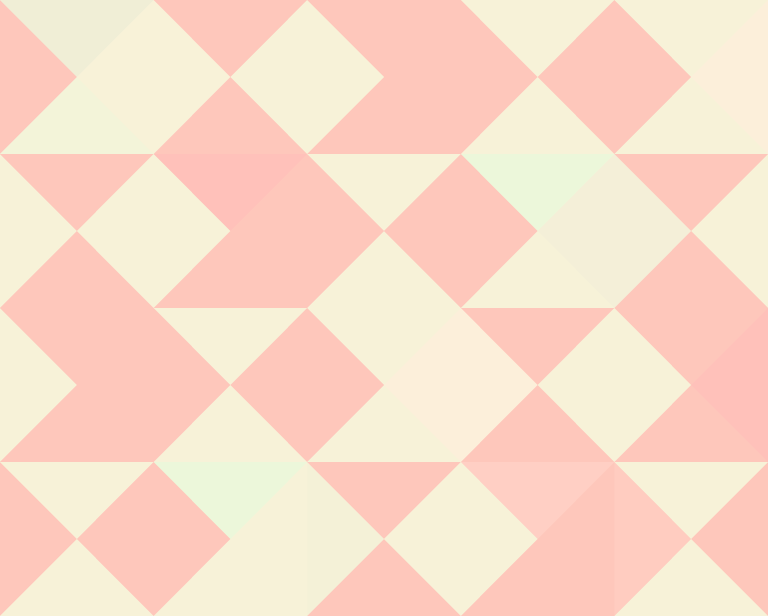
Give the GLSL for this background, as a Shadertoy shader.

```glsl
// Patchwork of 5 x 4 tiles, each cut by its diagonals into four triangles.
// Four two-colour tiles cycle along the anti-diagonals, forming diamonds and
// arrows; a few triangles carry a faint tint chosen by row, column and kind.

const vec2  GRID   = vec2(5.0, 4.0);            // tiles across and down
const vec3  PINK   = vec3(0.996, 0.781, 0.735);
const vec3  CREAM  = vec3(0.968, 0.950, 0.847);
const vec3  CORAL  = vec3(1.000, 0.758, 0.728); // deeper pink
const vec3  BLUSH  = vec3(1.000, 0.812, 0.768); // lighter pink
const vec3  MINT   = vec3(0.926, 0.969, 0.855);
const vec3  SAGE   = vec3(0.940, 0.933, 0.840);
const vec3  PEACH  = vec3(0.987, 0.938, 0.855);
const vec3  SAND   = vec3(0.957, 0.937, 0.847);
const float SEAM_TINT = 0.6;                    // tint strength in the last row
const int   SAMPLES   = 4;                      // edge smoothing per axis

// Position in the cycle of four tiles: 0, 1, 2 or 3
float tileKind(vec2 tile) {
    return mod(tile.x + tile.y, 4.0);
}

// Upper and lower triangles: pink for kinds 1 and 2
vec3 capColor(vec2 tile, bool upper) {
    float kind = tileKind(tile);
    bool isPink = kind > 0.5 && kind < 2.5;
    bool oddTile = mod(tile.x, 2.0) * mod(tile.y, 2.0) > 0.5;
    bool corner = tile.x + tile.y < 0.5;
    bool lastRow = tile.y > GRID.y - 1.5;

    if (corner) return upper ? SAGE : mix(CREAM, MINT, 0.4);
    if (upper && oddTile) {
        if (!isPink) return MINT;
        return lastRow ? BLUSH : CORAL;
    }
    return isPink ? PINK : CREAM;
}

// Side triangles: two neighbours share a diamond owned by the left tile
vec3 sideColor(vec2 tile, bool rightSide) {
    vec2 owner = rightSide ? tile : tile - vec2(1.0, 0.0);
    float kind = tileKind(owner);
    vec3 base = kind > 1.5 ? PINK : CREAM;
    bool lastRow = owner.y > GRID.y - 1.5;
    vec3 tint = base;
    float strength = 0.0;

    if (kind < 0.5) {
        // Cream diamonds alternate warm and cool, fading to the left edge
        tint = mod(owner.x, 2.0) < 0.5 ? PEACH : SAND;
        strength = clamp(0.15 + 0.5 * owner.x, 0.0, 1.0);
        if (lastRow) tint = SAGE;
    } else if (kind > 1.5 && kind < 2.5) {
        // Pink diamonds are tinted only near the right edge
        tint = lastRow ? BLUSH : CORAL;
        strength = step(2.5, owner.x);
    }
    // The last row tints just one half, leaving a vertical seam
    if (lastRow) strength *= rightSide ? 0.0 : SEAM_TINT;
    return mix(base, tint, strength);
}

// Colour at a canvas position from 0 to 1, rows counted from the top
vec3 patchwork(vec2 uv) {
    vec2 p = vec2(uv.x, 1.0 - uv.y) * GRID;
    vec2 tile = clamp(floor(p), vec2(0.0), GRID - 1.0);
    vec2 q = p - tile - 0.5;
    return abs(q.x) > abs(q.y) ? sideColor(tile, q.x > 0.0)
                               : capColor(tile, q.y < 0.0);
}

void mainImage(out vec4 fragColor, in vec2 fragCoord) {
    // Average a small grid of samples to smooth the edges
    vec3 sum = vec3(0.0);
    for (int j = 0; j < SAMPLES; j++) {
        for (int i = 0; i < SAMPLES; i++) {
            vec2 offset = (vec2(i, j) + 0.5) / float(SAMPLES) - 0.5;
            sum += patchwork((fragCoord + offset) / iResolution.xy);
        }
    }
    fragColor = vec4(sum / float(SAMPLES * SAMPLES), 1.0);
}
```
